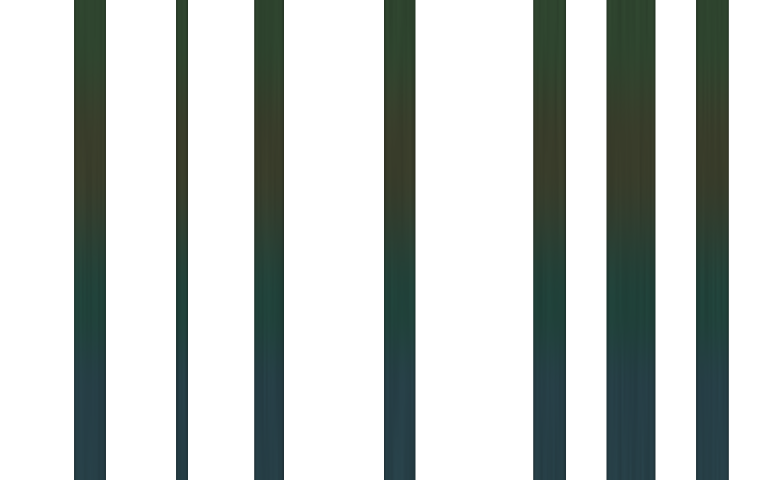
Write a Shadertoy shader that draws this pattern.

```glsl
// Seven dark forest-green vertical bars with fine wood-like streaks on white.

const int BAR_COUNT = 7;

// Each bar: left edge, right edge (fractions of canvas width)
const vec2 BARS[BAR_COUNT] = vec2[BAR_COUNT](
    vec2(0.0964, 0.1380), vec2(0.2292, 0.2448), vec2(0.3310, 0.3698),
    vec2(0.5000, 0.5410), vec2(0.6943, 0.7370), vec2(0.7897, 0.8535),
    vec2(0.9063, 0.9490));

float hash(vec2 p) {
    return fract(sin(dot(p, vec2(127.1, 311.7))) * 43758.5453);
}

float valueNoise(vec2 p) {
    vec2 cell = floor(p);
    vec2 f = fract(p);
    f = f * f * (3.0 - 2.0 * f);
    float low = mix(hash(cell), hash(cell + vec2(1.0, 0.0)), f.x);
    float high = mix(hash(cell + vec2(0.0, 1.0)), hash(cell + vec2(1.0, 1.0)), f.x);
    return mix(low, high, f.y);
}

// Moss at the top, through brown and teal, to slate blue at the bottom
vec3 verticalGradient(float y) {
    const vec3 slate = vec3(0.150, 0.245, 0.275);
    const vec3 teal  = vec3(0.125, 0.255, 0.225);
    const vec3 brown = vec3(0.220, 0.235, 0.165);
    const vec3 moss  = vec3(0.180, 0.265, 0.180);
    vec3 color = mix(slate, teal, smoothstep(0.18, 0.36, y));
    color = mix(color, brown, smoothstep(0.36, 0.66, y));
    return mix(color, moss, smoothstep(0.70, 0.92, y));
}

// Thin grain stretched along the bars, centred on zero
float grain(vec2 uv) {
    float fine = valueNoise(uv * vec2(380.0, 5.0));
    float broad = valueNoise(uv * vec2(130.0, 2.0) + 17.0);
    return 0.6 * fine + 0.4 * broad - 0.5;
}

// Signed distance to a vertical band, negative inside
float bandDistance(float x, vec2 band) {
    return max(band.x - x, x - band.y);
}

void mainImage(out vec4 fragColor, in vec2 fragCoord) {
    vec2 uv = fragCoord / iResolution.xy;
    float pixel = 1.0 / iResolution.x;

    // Nearest bar
    float dist = 1.0;
    for (int i = 0; i < BAR_COUNT; i++) {
        dist = min(dist, bandDistance(uv.x, BARS[i]));
    }

    // Streaked surface with slightly darkened rims
    vec3 surface = verticalGradient(uv.y) * (1.0 + 0.16 * grain(uv));
    surface *= mix(0.82, 1.0, smoothstep(0.0, 0.004, -dist));

    float coverage = clamp(0.5 - dist / pixel, 0.0, 1.0);
    fragColor = vec4(mix(vec3(1.0), surface, coverage), 1.0);
}
```
